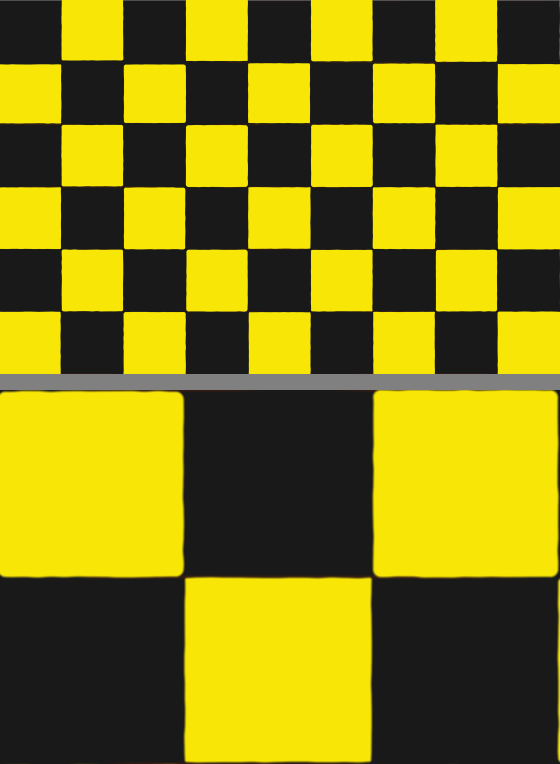
Top: the whole. Bottom: its middle third, enlarged.
Reproduce this pattern procedurally as a Shadertoy shader.

```glsl
// Yellow and near-black checkerboard, nine by six, with slightly uneven hand-cut squares.

const float ROWS = 6.0;
const float LAST_COLUMN = 8.0;
const float LEFT_CROP = 0.018;   // part of a cell hidden past the left side
const vec3 BLACK = vec3(0.098);
const vec3 YELLOW = vec3(0.973, 0.902, 0.027);
const vec3 RUST = vec3(0.42, 0.12, 0.03);

float hash(vec2 p) {
    vec3 q = fract(vec3(p.xyx) * 0.1031);
    q += dot(q, q.yzx + 33.33);
    return fract((q.x + q.y) * q.z);
}

vec2 hash2(vec2 p) {
    return vec2(hash(p + 17.3), hash(p + 71.9));
}

float noise(vec2 p) {
    vec2 i = floor(p), f = fract(p);
    f = f * f * (3.0 - 2.0 * f);
    return mix(mix(hash(i), hash(i + vec2(1, 0)), f.x),
               mix(hash(i + vec2(0, 1)), hash(i + vec2(1, 1)), f.x), f.y);
}

float roundedBox(vec2 p, vec2 halfSize, float radius) {
    vec2 q = abs(p) - halfSize + radius;
    return length(max(q, 0.0)) + min(max(q.x, q.y), 0.0) - radius;
}

// Distance to one square, each side nudged on its own
float unevenSquare(vec2 p, vec2 cell) {
    float upper = step(3.5, cell.y);   // upper rows are cut looser
    vec2 jitter = vec2(0.012, mix(0.012, 0.022, upper));
    vec2 low = cell + 0.004 + (hash2(cell) - 0.5) * jitter;
    vec2 high = cell + 0.996 + (hash2(cell + 40.0) - 0.5) * jitter;
    low.y += 0.016 * upper;
    high.y -= 0.022 * step(abs(cell.y - 4.0), 0.5);
    // Outer squares run past the canvas
    low -= step(cell, vec2(0.5));
    high += step(vec2(LAST_COLUMN, ROWS - 1.0) - 0.5, cell);
    float radius = mix(0.012, 0.045, hash(cell + 9.0));
    return roundedBox(p - 0.5 * (low + high), 0.5 * (high - low), radius);
}

// Distance to the nearest yellow square
float checkerDistance(vec2 p) {
    vec2 home = floor(p);
    float nearest = 1.0;
    for (int y = -1; y <= 1; y++) {
        for (int x = -1; x <= 1; x++) {
            vec2 cell = home + vec2(x, y);
            if (mod(cell.x + cell.y, 2.0) < 0.5)
                nearest = min(nearest, unevenSquare(p, cell));
        }
    }
    return nearest;
}

void mainImage(out vec4 fragColor, in vec2 fragCoord) {
    float pixel = ROWS / iResolution.y;
    vec2 p = fragCoord * pixel + vec2(LEFT_CROP, 0.0);

    // Squares with a faint wobble along their sides
    float d = checkerDistance(p) + (noise(p * 14.0) - 0.5) * 0.006;
    float softness = max(0.010, 0.6 * pixel);
    float fill = 1.0 - smoothstep(-softness, softness, d);
    vec3 color = mix(BLACK, YELLOW, fill);

    // Rust traces on a few horizontal joins
    float join = abs(p.y - round(p.y));
    float trace = 1.0 - smoothstep(0.004, 0.004 + softness, join);
    float patchy = smoothstep(0.55, 0.75, noise(vec2(p.x * 1.3, round(p.y) * 5.0)));
    color = mix(color, RUST, 0.3 * trace * patchy * (1.0 - fill));

    // Pale hairline above the top dark squares
    float hairline = smoothstep(ROWS - 0.018, ROWS - 0.004, p.y);
    color = mix(color, vec3(0.55), 0.6 * hairline * (1.0 - fill));

    fragColor = vec4(color, 1.0);
}
```
